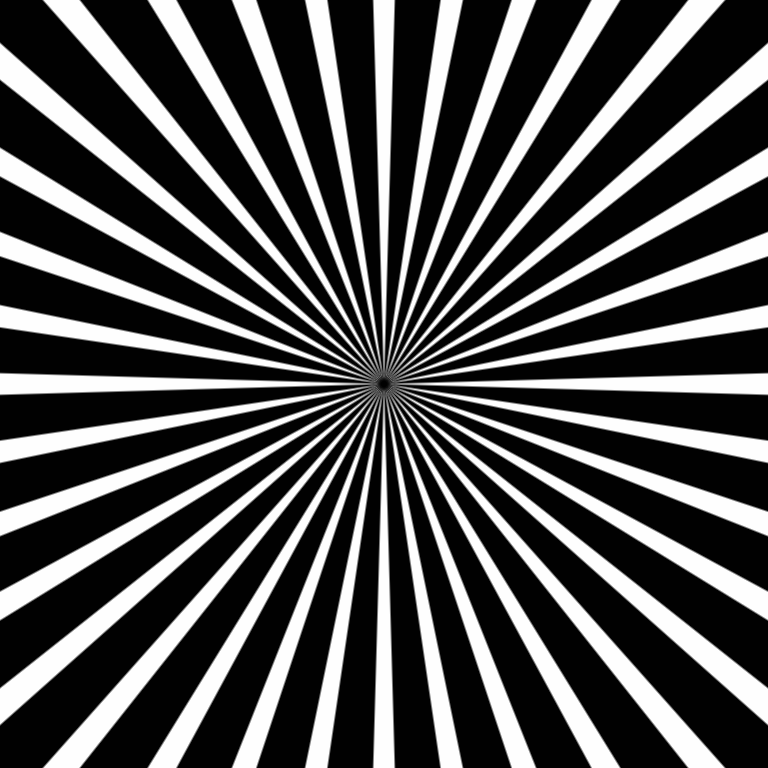
This background is drawn by a Shadertoy shader. Its source:

```glsl
const float TAU = 6.2831853;
const vec3 INK = vec3(0.004);
const vec3 PAPER = vec3(0.996);

// Running integral of a unit-period pulse that is on for the share "duty"
float pulseIntegral(float x, float duty) {
    return floor(x) * duty + min(fract(x), duty);
}

// Pulse centred on whole numbers, box filtered over "width"
float filteredPulse(float x, float duty, float width) {
    float start = x + 0.5 * (duty - width);
    return (pulseIntegral(start + width, duty) - pulseIntegral(start, duty)) / width;
}

// Evenly spaced wedges around the origin, with edges "blur" wide
float sunburst(vec2 p, float rayCount, float duty, float blur) {
    float turnsToRays = rayCount / TAU;
    float radius = max(length(p), 1e-4);
    float phase = atan(p.y, p.x) * turnsToRays;
    return filteredPulse(phase, duty, blur / radius * turnsToRays);
}

// Dark spot that fades out between two radii
float hubFade(vec2 p, float inner, float outer) {
    return smoothstep(inner, outer, length(p));
}

void mainImage(out vec4 fragColor, in vec2 fragCoord) {
    float canvas = min(iResolution.x, iResolution.y);
    vec2 p = (fragCoord - 0.5 * iResolution.xy) / canvas + vec2(1e-6);
    float blur = max(0.0026, 1.2 / canvas);

    // Rays, merging to grey near the hub
    float light = sunburst(p, 36.0, 0.323, blur);

    // Dark hub
    light *= hubFade(p, 0.003, 0.013);

    fragColor = vec4(mix(INK, PAPER, light), 1.0);
}
```
